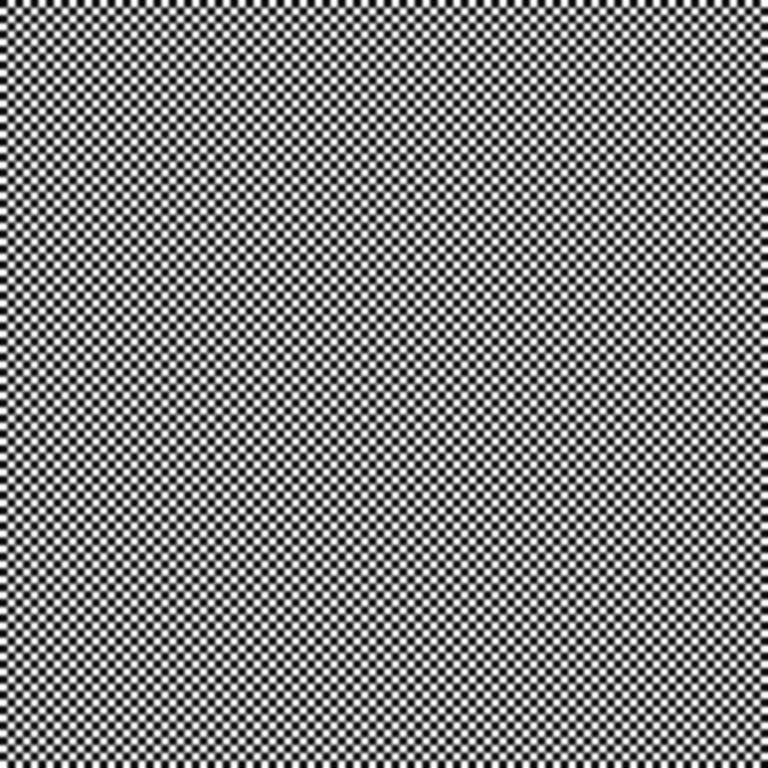
This pattern is drawn by a Shadertoy shader. Its source:

```glsl
// Fine grey checkerboard of soft light and dark dots, 100 by 100 cells.

const float PI = 3.14159265;
const float CELLS = 100.0;

// Signed checker wave: +1 at light cell centres, -1 at dark ones, 0 on borders.
// The outermost half cells hold their full tone up to the canvas edge.
float checkerWave(vec2 uv, float cells) {
    vec2 cell = clamp(uv * cells, 0.5, cells - 0.5);
    vec2 wave = sin(PI * cell);
    return wave.x * wave.y;
}

// Soft contrast curve from the signed wave to a grey level.
float greyTone(float wave, float midGrey, float contrast) {
    float square = wave * wave;
    float shoulder = 0.168 * square;
    float lift = 0.046 * square;
    return midGrey + lift + wave * (contrast - shoulder);
}

// Fades detail out when a cell becomes smaller than a pixel.
float detailFade(vec2 pixelSize, float cells) {
    float cellsPerPixel = cells * max(pixelSize.x, pixelSize.y);
    return 1.0 - smoothstep(0.5, 1.0, cellsPerPixel);
}

void mainImage(out vec4 fragColor, in vec2 fragCoord) {
    vec2 uv = fragCoord / iResolution.xy;
    float fade = detailFade(1.0 / iResolution.xy, CELLS);
    float wave = checkerWave(uv, CELLS) * fade;
    float grey = greyTone(wave, 0.477, 0.67);
    fragColor = vec4(vec3(clamp(grey, 0.0, 1.0)), 1.0);
}
```
